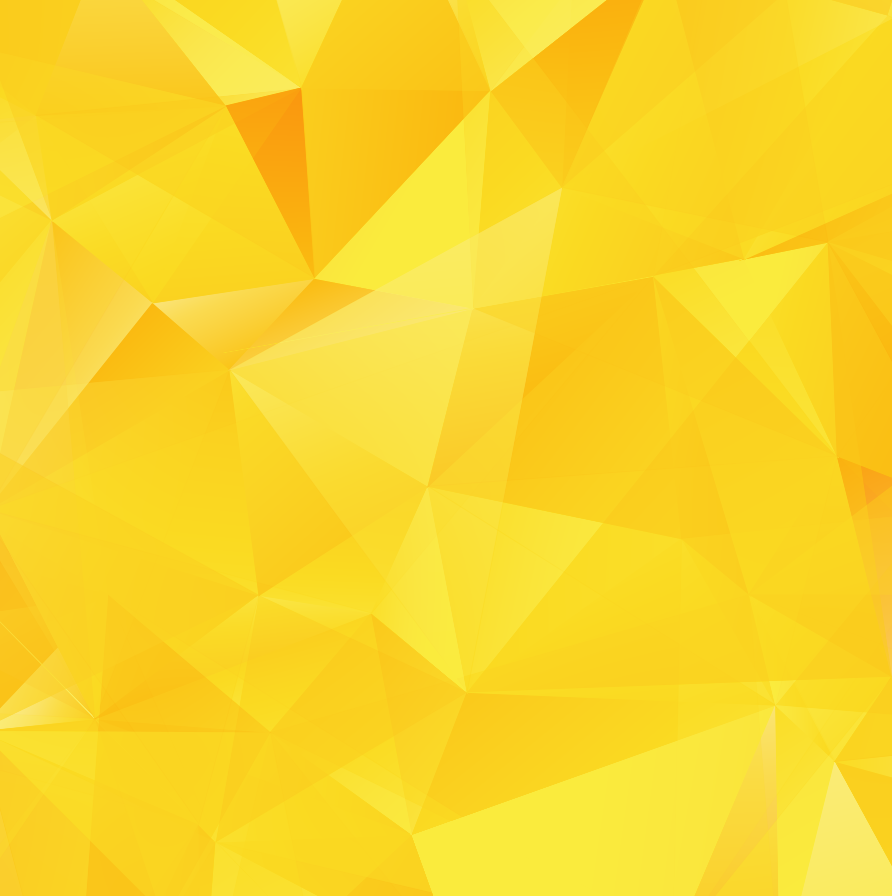
Give the GLSL for this background, as a Shadertoy shader.

```glsl
// Faceted golden background: a jittered mesh of gradient triangles, then larger
// translucent triangles that reuse the same vertices and cross over the mesh.
// Facets blend a tone (green level) and a milkiness (extra blue) into one colour.

#define DENSITY 5.3       // mesh cells along the canvas height
#define JITTER 0.88       // vertex wander inside a cell
#define TILT -0.39        // mesh rotation in radians
#define TONE_LOW 0.75     // amber end of the facet tones
#define TONE_HIGH 0.955   // lemon end of the facet tones
#define SHADING 0.085     // tone change across one facet
#define EMBER 0.17        // extra depth of the rare orange facets
#define MILK 0.34         // strength of the rare pale facets
#define VEIL_CHANCE 0.75  // share of cells that emit a translucent triangle
#define VEIL_OPACITY 0.65 // strongest translucent triangle
#define CREASE 0.014      // darkening along translucent edges
#define SEED 17.0

float hash(vec2 p) {
    return fract(sin(dot(p + SEED, vec2(127.1, 311.7))) * 43758.5453);
}

vec2 direction(float angle) {
    return vec2(cos(angle), sin(angle));
}

float cross2(vec2 a, vec2 b) {
    return a.x * b.y - a.y * b.x;
}

// Jittered mesh vertex belonging to a cell
vec2 meshVertex(vec2 cell) {
    vec2 wander = vec2(hash(cell), hash(cell + 41.3)) - 0.5;
    return cell + 0.5 + JITTER * wander;
}

// Distance to the nearest side, positive inside the triangle
float triangleDepth(vec2 p, vec2 a, vec2 b, vec2 c) {
    float winding = sign(cross2(b - a, c - a));
    float ab = cross2(normalize(b - a), p - a);
    float bc = cross2(normalize(c - b), p - b);
    float ca = cross2(normalize(a - c), p - c);
    return min(winding * ab, min(winding * bc, winding * ca));
}

// Tone and milkiness of a facet, shaded roughly along the falling diagonal
vec2 facetPaint(vec2 p, vec2 a, vec2 b, vec2 c, vec2 seed, out float ramp) {
    float lean = 1.6 * (hash(seed + 3.7) - 0.5);
    float turn = 3.1416 * step(0.5, hash(seed + 6.2));
    vec2 dir = direction(-0.785 - TILT + lean + turn);
    vec3 ends = vec3(dot(a, dir), dot(b, dir), dot(c, dir));
    float low = min(ends.x, min(ends.y, ends.z));
    float high = max(ends.x, max(ends.y, ends.z));
    ramp = clamp((dot(p, dir) - low) / (high - low), 0.0, 1.0);

    float pale = smoothstep(0.74, 1.0, hash(seed + 22.4)) * ramp;
    float tone = mix(TONE_LOW, TONE_HIGH, hash(seed + 9.1));
    tone += SHADING * (ramp - 0.5) + 0.05 * pale;
    tone -= EMBER * pow(hash(seed + 15.9), 9.0) * (1.0 - 0.6 * ramp);
    return vec2(tone, MILK * pale);
}

// Opaque mesh facet; its soft rim lies outside so neighbours leave no seam
void layFacet(inout vec2 paint, vec2 p, vec2 a, vec2 b, vec2 c, vec2 seed, float soft) {
    float ramp;
    vec2 facet = facetPaint(p, a, b, c, seed, ramp);
    paint = mix(paint, facet, smoothstep(-soft, 0.0, triangleDepth(p, a, b, c)));
}

// Translucent facet that fades along its gradient, with a faint crease
void layVeil(inout vec2 paint, vec2 p, vec2 a, vec2 b, vec2 c, vec2 seed, float soft) {
    float ramp;
    vec2 facet = facetPaint(p, a, b, c, seed, ramp);
    float depth = triangleDepth(p, a, b, c);
    float opacity = VEIL_OPACITY * mix(0.35, 1.0, hash(seed + 31.2)) * mix(0.35, 1.0, ramp);
    paint = mix(paint, facet, opacity * smoothstep(-0.5 * soft, 0.5 * soft, depth));
    float crease = 1.0 - smoothstep(0.0, soft, abs(depth));
    paint.x -= CREASE * crease * hash(seed + 37.8);
}

void mainImage(out vec4 fragColor, in vec2 fragCoord) {
    vec2 uv = fragCoord / iResolution.y;
    vec2 axis = direction(TILT);
    vec2 p = DENSITY * vec2(dot(uv, axis), cross2(axis, uv)) + 20.0;
    float soft = 1.1 * DENSITY / iResolution.y;
    vec2 home = floor(p);
    vec2 paint = vec2(0.85, 0.0);

    // Mesh: every quad of vertices is split along a random diagonal
    for (int y = -2; y <= 1; y++)
    for (int x = -2; x <= 1; x++) {
        vec2 cell = home + vec2(x, y);
        vec2 a = meshVertex(cell);
        vec2 b = meshVertex(cell + vec2(1, 0));
        vec2 c = meshVertex(cell + vec2(1, 1));
        vec2 d = meshVertex(cell + vec2(0, 1));
        bool flip = hash(cell + 53.6) > 0.5;
        layFacet(paint, p, a, b, flip ? d : c, cell + 60.2, soft);
        layFacet(paint, p, flip ? b : a, c, d, cell + 75.5, soft);
    }

    // Veils: long triangles that join more distant vertices
    for (int y = -3; y <= 3; y++)
    for (int x = -3; x <= 3; x++) {
        vec2 cell = home + vec2(x, y);
        if (hash(cell + 81.7) > VEIL_CHANCE) continue;
        float angle = 6.2832 * hash(cell + 88.3);
        float spread = mix(1.0, 1.9, hash(cell + 93.9));
        float reach = mix(1.5, 2.4, hash(cell + 97.4));
        vec2 b = meshVertex(cell + floor(reach * direction(angle) + 0.5));
        vec2 c = meshVertex(cell + floor(reach * direction(angle + spread) + 0.5));
        layVeil(paint, p, meshVertex(cell), b, c, cell + 104.6, soft);
    }

    // Tone sets green and a matching blue; milkiness lifts the blue
    float tone = min(paint.x, 0.92);
    float blue = mix(0.06, 0.13, smoothstep(0.70, 0.85, tone));
    blue += 0.11 * smoothstep(0.85, 0.91, tone) + paint.y;
    fragColor = vec4(0.98, tone, blue, 1.0);
}
```
